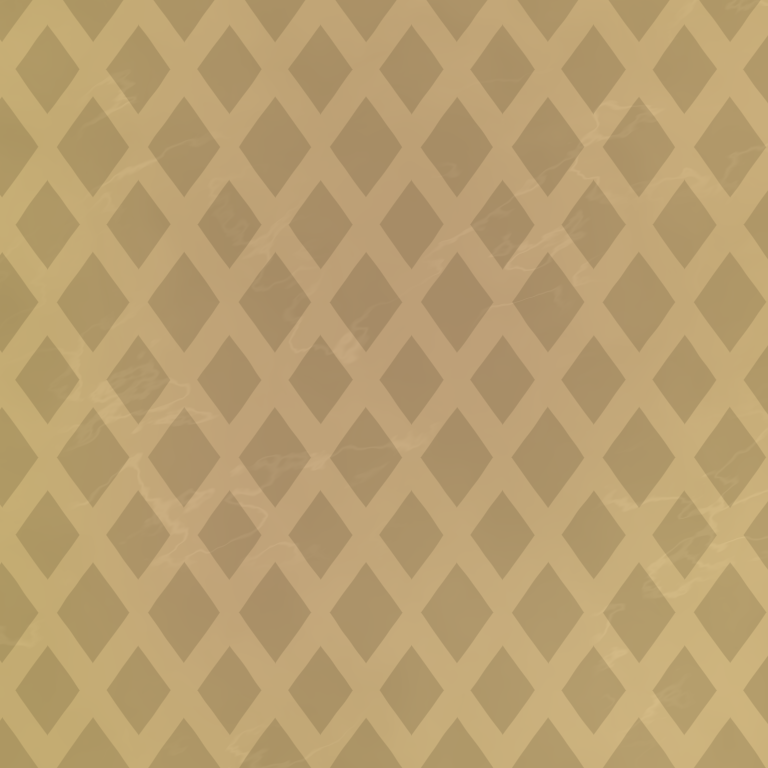
Reproduce this pattern procedurally as a Shadertoy shader.

```glsl
// Aged harlequin paper: rows of large tan diamonds alternate with rows of
// smaller ones, leaving a pale lattice. Diamonds are folded distance shapes;
// the paper tone comes from broad gradients, warped noise and faint creases.

#define PITCH vec2(0.1185, 0.2021)        // spacing of equal diamonds
#define ORIGIN vec2(0.1211, 0.0002)       // centre of one large diamond
#define LARGE_HALF vec2(0.0471, 0.0655)   // half width and height
#define SMALL_HALF vec2(0.0418, 0.0580)
#define BULGE 0.04                        // outward bow of the sides
#define WOBBLE 0.0011                     // unevenness of the printed edge
#define PAPER_CENTRE vec3(0.745, 0.633, 0.463)
#define PAPER_EDGE vec3(0.775, 0.674, 0.462)
#define INK_TINT vec3(0.882, 0.878, 0.860)
#define MOTTLE 0.040                      // strength of the cloudy stains
#define CREASE 0.030                      // strength of the pale creases

float hash(vec2 p) {
    return fract(sin(dot(p, vec2(127.1, 311.7))) * 43758.5453);
}

float noise(vec2 p) {
    vec2 cell = floor(p);
    vec2 f = fract(p);
    f = f * f * (3.0 - 2.0 * f);
    float low = mix(hash(cell), hash(cell + vec2(1.0, 0.0)), f.x);
    float high = mix(hash(cell + vec2(0.0, 1.0)), hash(cell + 1.0), f.x);
    return mix(low, high, f.y);
}

float fbm(vec2 p) {
    float sum = 0.0;
    float weight = 0.5;
    for (int i = 0; i < 5; i++) {
        sum += weight * noise(p);
        p = mat2(1.6, 1.2, -1.2, 1.6) * p + 7.3;
        weight *= 0.5;
    }
    return sum / 0.96875;
}

// Approximate signed distance to a repeated, slightly bowed diamond.
float diamondGrid(vec2 p, vec2 halfSize) {
    vec2 local = (fract(p / PITCH + 0.5) - 0.5) * PITCH;
    vec2 q = abs(local) / halfSize;
    return (q.x + q.y - BULGE * q.x * q.y - 1.0) / length(1.0 / halfSize);
}

// Thin curved ridges, kept only in scattered patches.
float creases(vec2 p) {
    vec2 bent = p + 0.06 * vec2(fbm(p * 5.0), fbm(p * 5.0 + 19.0));
    vec2 along = mat2(0.88, -0.47, 0.47, 0.88) * bent;
    float ridge = 1.0 - abs(2.0 * fbm(along * vec2(7.0, 16.0)) - 1.0);
    float patches = smoothstep(0.55, 0.78, noise(p * 6.0 + 31.0));
    return smoothstep(0.93, 1.0, ridge) * patches;
}

vec3 paperTone(vec2 p) {
    // Yellowed margins around a browner middle
    float margin = smoothstep(0.12, 0.55, length((p - 0.5) * vec2(1.0, 0.65)));
    vec3 tone = mix(PAPER_CENTRE, PAPER_EDGE, margin);

    // Paler, rosier lower right and broad warm drifts
    float glow = exp(-dot(p - vec2(0.80, 0.16), p - vec2(0.80, 0.16)) * 9.0);
    tone += glow * vec3(0.032, 0.034, 0.032);
    tone += (noise(p * 3.5 + 4.0) - 0.5) * vec3(0.012, -0.004, 0.028);

    // Cloudy stains with folded outlines
    vec2 warp = vec2(fbm(p * 4.0), fbm(p * 4.0 + 11.0));
    float cloud = fbm(p * 5.0 + 2.5 * warp);
    tone += (cloud - 0.5) * MOTTLE * vec3(1.0, 0.97, 0.85);
    return tone + CREASE * creases(p);
}

void mainImage(out vec4 fragColor, in vec2 fragCoord) {
    float pixel = 1.0 / min(iResolution.x, iResolution.y);
    vec2 uv = fragCoord * pixel;

    // Two interleaved grids, half a pitch apart
    vec2 wobble = vec2(noise(uv * 45.0), noise(uv * 45.0 + 53.0)) - 0.5;
    vec2 p = uv - ORIGIN + WOBBLE * wobble;
    float dist = min(diamondGrid(p, LARGE_HALF),
                     diamondGrid(p + 0.5 * PITCH, SMALL_HALF));
    float ink = 1.0 - smoothstep(-0.8 * pixel, 0.8 * pixel, dist);

    // Each patch of ink varies a little in depth
    float depth = 0.94 + 0.12 * noise(uv * 7.0 + 23.0);
    vec3 colour = paperTone(uv);
    colour *= mix(vec3(1.0), INK_TINT, ink * depth);
    fragColor = vec4(clamp(colour, 0.0, 1.0), 1.0);
}
```
